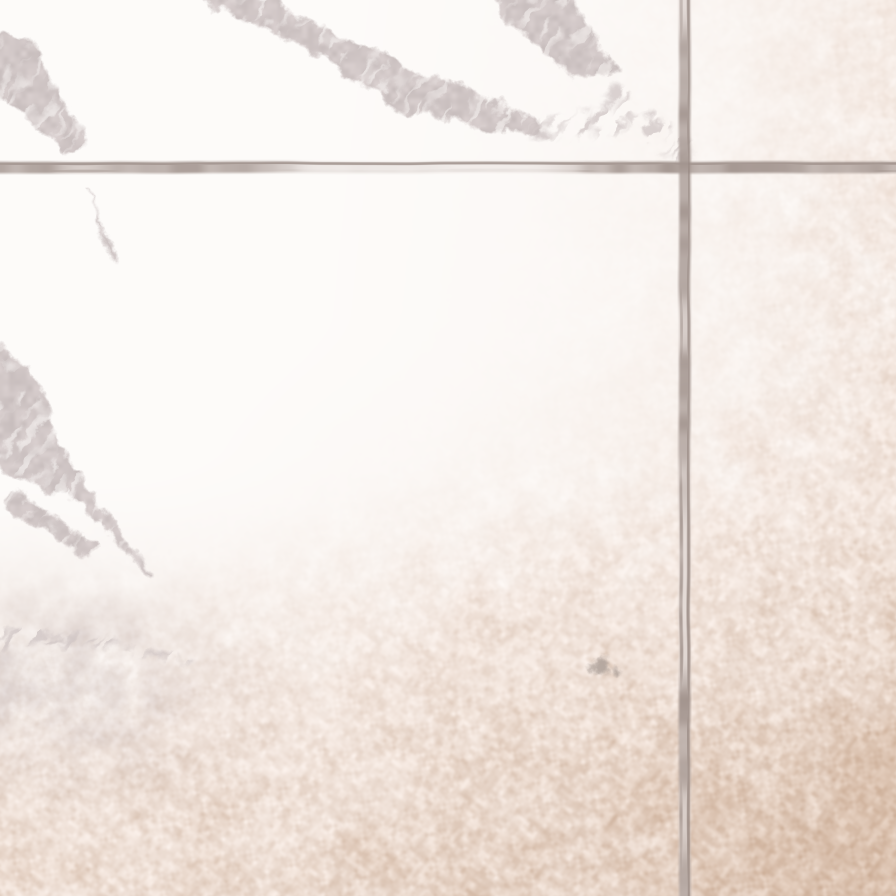
This texture is drawn by a Shadertoy shader. Its source:

```glsl
// Pale marble tiles with worn grout: a white-to-sand gradient broken by
// value noise and speckled grain, ragged grey veins built from tapered
// segments, and two grout lines whose double edges fade and fill.
#define GROUT_POS vec2(0.764, 0.8135)
#define GROUT_HALF 0.0070
#define GRAIN_FREQ 135.0
#define GRAIN_AMOUNT 0.17
#define VEIN_RAGGED 0.024
#define WHITE vec3(0.995, 0.990, 0.985)
#define CREAM vec3(0.950, 0.900, 0.868)
#define SAND vec3(0.855, 0.755, 0.680)
#define VEIN_GREY vec3(0.810, 0.770, 0.768)
#define GROUT_DARK vec3(0.560, 0.500, 0.475)
#define GROUT_PALE vec3(0.890, 0.855, 0.840)

float hash(vec2 p) {
    vec3 q = fract(vec3(p.xyx) * 0.1031);
    q += dot(q, q.yzx + 33.33);
    return fract((q.x + q.y) * q.z);
}

float noise(vec2 p) {
    vec2 i = floor(p), f = fract(p);
    f = f * f * (3.0 - 2.0 * f);
    return mix(mix(hash(i), hash(i + vec2(1, 0)), f.x),
               mix(hash(i + vec2(0, 1)), hash(i + vec2(1, 1)), f.x), f.y);
}

float fbm(vec2 p) {
    float sum = 0.0, amp = 0.5;
    for (int i = 0; i < 5; i++) {
        sum += amp * noise(p);
        p = mat2(1.6, 1.2, -1.2, 1.6) * p + 7.3;
        amp *= 0.5;
    }
    return sum;
}

// Distance to a segment whose radius runs from ra to rb
float taper(vec2 p, vec2 a, vec2 b, float ra, float rb) {
    vec2 ab = b - a;
    float h = clamp(dot(p - a, ab) / dot(ab, ab), 0.0, 1.0);
    return length(p - a - ab * h) - mix(ra, rb, h);
}

float veins(vec2 p) {
    // upper left
    float d = taper(p, vec2(0.010, 0.930), vec2(0.076, 0.848), 0.034, 0.016);
    d = min(d, taper(p, vec2(0.100, 0.790), vec2(0.128, 0.712), 0.000, 0.003));
    // long diagonal
    d = min(d, taper(p, vec2(0.240, 1.010), vec2(0.380, 0.942), 0.016, 0.016));
    d = min(d, taper(p, vec2(0.380, 0.942), vec2(0.460, 0.900), 0.016, 0.026));
    d = min(d, taper(p, vec2(0.460, 0.900), vec2(0.600, 0.853), 0.025, 0.009));
    // top centre
    d = min(d, taper(p, vec2(0.590, 1.005), vec2(0.645, 0.945), 0.038, 0.027));
    d = min(d, taper(p, vec2(0.645, 0.940), vec2(0.685, 0.920), 0.020, 0.005));
    // left edge leaf and its tails
    d = min(d, taper(p, vec2(-0.010, 0.550), vec2(0.055, 0.475), 0.060, 0.025));
    d = min(d, taper(p, vec2(0.015, 0.440), vec2(0.100, 0.390), 0.010, 0.008));
    return min(d, taper(p, vec2(0.080, 0.460), vec2(0.170, 0.360), 0.011, 0.002));
}

float wisps(vec2 p) {
    float d = taper(p, vec2(0.600, 0.852), vec2(0.690, 0.872), 0.012, 0.016);
    d = min(d, taper(p, vec2(0.690, 0.890), vec2(0.760, 0.832), 0.012, 0.016));
    d = min(d, taper(p, vec2(-0.010, 0.290), vec2(0.090, 0.286), 0.014, 0.006));
    return min(d, taper(p, vec2(0.090, 0.286), vec2(0.210, 0.262), 0.006, 0.003));
}

// Lays one grout line: across is the offset from its centre
vec3 grout(vec3 base, float across, float along, float seed, float open) {
    across += 0.0012 * (noise(vec2(along * 22.0, seed)) - 0.5);
    float body = 1.0 - smoothstep(GROUT_HALF - 0.003, GROUT_HALF + 0.002, abs(across));
    float filled = smoothstep(0.25, 0.65, noise(vec2(along * 11.0, seed + 4.0))) * (1.0 - open);
    float wear = noise(vec2(along * 55.0, seed + 9.0));
    float upper = 1.0 - smoothstep(0.0008, 0.0032, abs(across - 0.0045));
    float lower = 1.0 - smoothstep(0.0008, 0.0032, abs(across + 0.0040));
    lower *= (1.0 - 0.8 * open) * (0.55 + 0.45 * wear);
    float dark = max(max(upper * 0.85, lower * 0.8), filled * (0.45 + 0.4 * wear));
    return mix(base, mix(GROUT_PALE, GROUT_DARK, dark), body * mix(0.9, max(dark, 0.3), open));
}

void mainImage(out vec4 fragColor, in vec2 fragCoord) {
    vec2 uv = fragCoord / iResolution.xy;
    float px = 1.0 / iResolution.y;
    float depth = 1.0 - uv.y;

    // Stain deepens downwards and to the right, with mottled edges
    float blotch = fbm(uv * 9.0 + 3.0) - 0.48;
    float mottle = fbm(uv * 34.0 + 11.0) - 0.48;
    float stain = 0.58 * smoothstep(0.50, 1.0, depth)
                + uv.x * uv.x * uv.x * (0.24 + 0.25 * depth)
                + 0.10 * smoothstep(0.35, 0.65, depth) * smoothstep(0.1, 0.6, uv.x);
    float worn = smoothstep(0.02, 0.35, stain);
    stain += worn * (0.22 * blotch + 0.42 * mottle);
    vec3 col = mix(WHITE, CREAM, smoothstep(-0.08, 0.46, stain));
    col = mix(col, SAND, smoothstep(0.34, 1.20, stain));

    // Cool haze in the lower left
    vec2 h = (uv - vec2(0.06, 0.235)) * vec2(6.5, 11.0);
    col = mix(col, VEIN_GREY, exp(-dot(h, h)) * clamp(0.40 + 1.2 * mottle, 0.0, 1.0));

    // Speckled grain, brown in its hollows
    vec2 g = mat2(0.8, 0.6, -0.6, 0.8) * uv * GRAIN_FREQ;
    float grain = 0.6 * noise(g) + 0.4 * noise(g * 1.7 + 19.0) - 0.5;
    col += grain * GRAIN_AMOUNT * worn * (0.35 + 0.65 * smoothstep(0.1, 0.8, stain)) * vec3(0.75, 1.0, 1.2);

    // Ragged veins with pale diagonal hatching
    vec2 warp = vec2(fbm(uv * 55.0), fbm(uv * 55.0 + 51.0)) - 0.48;
    vec2 p = uv + warp * VEIN_RAGGED;
    float hatch = noise(vec2(dot(p, vec2(0.6, 0.8)) * 50.0, dot(p, vec2(-0.8, 0.6)) * 190.0));
    float vein = 1.0 - smoothstep(-0.003, 0.002 + px, veins(p));
    vec3 veinTone = VEIN_GREY + 0.07 * (noise(uv * 150.0) - 0.5);
    col = mix(col, veinTone, vein * (0.96 - 0.5 * smoothstep(0.5, 0.95, hatch)));
    float wisp = 1.0 - smoothstep(-0.006, 0.005, wisps(p));
    col = mix(col, VEIN_GREY, wisp * 0.75 * smoothstep(0.30, 0.75, hatch));

    // Small chipped spot
    float spot = min(length(p - vec2(0.670, 0.256)) - 0.009, length(p - vec2(0.688, 0.253)) - 0.004);
    col = mix(col, vec3(0.66, 0.61, 0.58), 0.8 * (1.0 - smoothstep(-0.005, 0.004, spot)));

    float thin = smoothstep(0.27, 0.36, uv.x) * (1.0 - smoothstep(0.58, 0.70, uv.x));
    col = grout(col, uv.y - GROUT_POS.y, uv.x, 2.0, 0.8 * thin);
    col = grout(col, uv.x - GROUT_POS.x, uv.y, 13.0, 0.0);
    fragColor = vec4(clamp(col, 0.0, 1.0), 1.0);
}
```
